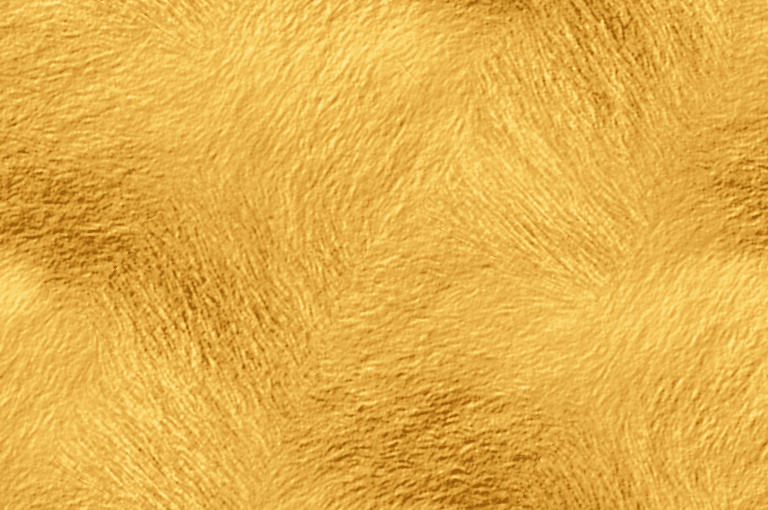
This texture is drawn by a WebGL 1 fragment shader. Its source:

```glsl
precision highp float;
// Brushed gold plaster: fine crinkled relief, smeared where the brush direction
// is clear and grainy between strokes, over soft half-drop light and dark patches.
// A few combed scratches and pits are added, then tone indexes a gold ramp.
uniform vec2 u_resolution;

const float ASPECT = 1.506;
const float MID_TONE = 2.97;      // ramp position of flat plaster
const float BROAD_GAIN = 1.12;
const float MOTTLE_GAIN = 1.1;
const float FOLD_GAIN = 2.2;
const float COARSE_GAIN = 2.6;
const float FINE_GAIN = 7.0;
const float STREAK_GAIN = 6.0;
const float BUMP_GAIN = 1.7;
const float GRAIN_GAIN = 2.3;
const float LIFT = 0.36;          // emboss offset in noise cells
const float SCRATCH_GAIN = 2.8;
const float SCRATCH_WIDTH = 0.0032;
const vec2 COMB_CENTER = vec2(0.70, 0.55);
const float COMB_ANGLE = 2.35;
const float COMB_SPACING = 0.017;

const vec3 DEEP = vec3(0.62, 0.37, 0.05);
const vec3 BRONZE = vec3(0.77, 0.52, 0.13);
const vec3 OCHRE = vec3(0.84, 0.60, 0.20);
const vec3 AMBER = vec3(0.88, 0.65, 0.25);
const vec3 GOLD = vec3(0.91, 0.70, 0.29);
const vec3 HONEY = vec3(0.95, 0.75, 0.34);
const vec3 CREAM = vec3(0.97, 0.82, 0.40);
const vec3 GLINT = vec3(1.00, 0.91, 0.58);

float hash(vec2 p) {
  return fract(sin(dot(p, vec2(12.9898, 78.233))) * 43758.5453);
}

float noise(vec2 p) {
  vec2 i = floor(p), f = fract(p);
  f = f * f * (3.0 - 2.0 * f);
  return mix(mix(hash(i), hash(i + vec2(1.0, 0.0)), f.x),
             mix(hash(i + vec2(0.0, 1.0)), hash(i + vec2(1.0, 1.0)), f.x), f.y);
}

// Soft elliptical patch, repeated on a half-drop lattice
float patchAt(vec2 uv, vec2 center, vec2 radius) {
  vec2 d = uv - center;
  vec2 a = (fract(d + 0.5) - 0.5) * vec2(ASPECT, 1.0) / radius;
  vec2 b = (fract(d) - 0.5) * vec2(ASPECT, 1.0) / radius;
  return exp(-dot(a, a)) + exp(-dot(b, b));
}

// Broad light and shade
float broadTone(vec2 uv) {
  float t = -1.9 * patchAt(uv, vec2(0.05, 0.61), vec2(0.30, 0.12));
  t -= 1.4 * patchAt(uv, vec2(0.06, 0.51), vec2(0.14, 0.05));
  t -= 1.2 * patchAt(uv, vec2(0.28, 0.40), vec2(0.12, 0.16));
  t -= 0.8 * patchAt(uv, vec2(0.15, 0.48), vec2(0.20, 0.06));
  t -= 0.4 * patchAt(uv, vec2(0.06, 0.80), vec2(0.16, 0.12));
  t += 1.6 * patchAt(uv, vec2(0.02, 0.44), vec2(0.10, 0.07));
  t += 1.2 * patchAt(uv, vec2(0.40, 0.93), vec2(0.22, 0.14));
  t += 1.1 * patchAt(uv, vec2(0.17, 0.18), vec2(0.22, 0.14));
  return t + 0.7 * patchAt(uv, vec2(0.22, 0.80), vec2(0.20, 0.13));
}

// A brush patch as a doubled-angle vector and its weight
vec3 brushPatch(vec2 uv, vec2 center, float radius, float angle) {
  return patchAt(uv, center, vec2(radius)) * vec3(cos(2.0 * angle), sin(2.0 * angle), 1.0);
}

// Brush direction in radians (x) and how clear it is (y)
vec2 brushField(vec2 uv) {
  vec3 sum = vec3(0.0, 0.0, 0.1);
  sum += brushPatch(uv, vec2(0.08, 0.64), 0.20, 0.15);
  sum += brushPatch(uv, vec2(0.10, 0.85), 0.15, 0.35);
  sum += brushPatch(uv, vec2(0.44, 0.84), 0.18, 0.90);
  sum += brushPatch(uv, vec2(0.28, 0.42), 0.20, 1.95);
  sum += brushPatch(uv, vec2(0.20, 0.07), 0.14, 2.35);
  float angle = 0.5 * atan(sum.y, sum.x);
  if (angle < -0.4) angle += 3.14159;
  return vec2(angle, length(sum.xy) / sum.z);
}

// Noise smeared along the brush and embossed across it
float strokes(vec2 p, float angle, float cells, float reach) {
  vec2 along = vec2(cos(angle), sin(angle));
  vec2 lift = vec2(-along.y, along.x) * LIFT;
  float sum = 0.0;
  for (int i = -5; i <= 5; i++) {
    vec2 q = (p + along * reach * float(i) / 5.0) * cells;
    sum += noise(q - lift) - noise(q + lift);
  }
  return sum / 11.0;
}

// Undirected bumps lit from the upper left
float bumps(vec2 p, float cells) {
  vec2 q = mat2(0.8, 0.6, -0.6, 0.8) * p * cells;
  vec2 lift = vec2(-0.99, 0.14) * LIFT;
  return noise(q - lift) - noise(q + lift);
}

// Tapered groove with one dark and one bright lip
float scratch(vec2 d, float angle, float halfLength, float bend) {
  float c = cos(angle), s = sin(angle);
  float along = dot(d, vec2(c, s));
  float across = (dot(d, vec2(-s, c)) + bend * along * along) / SCRATCH_WIDTH;
  return across * exp(-across * across) * smoothstep(halfLength, 0.3 * halfLength, abs(along));
}

float scratches(vec2 uv, vec2 p) {
  float sum = 0.0;
  vec2 nearest = fract(uv - COMB_CENTER + 0.5) - 0.5;
  vec2 halfDrop = fract(uv - COMB_CENTER) - 0.5;
  vec2 d = (dot(nearest, nearest) < dot(halfDrop, halfDrop) ? nearest : halfDrop) * vec2(ASPECT, 1.0);
  vec2 normal = vec2(-sin(COMB_ANGLE), cos(COMB_ANGLE));
  for (int i = 0; i < 6; i++) {
    float k = float(i), r = hash(vec2(k, 4.0));
    vec2 offset = normal * COMB_SPACING * (k - 2.5 + 0.7 * r) + vec2(0.05, -0.05) * (r - 0.5);
    sum += scratch(d - offset, COMB_ANGLE, 0.07 + 0.09 * r, 0.4);
  }
  for (int i = 0; i < 10; i++) {
    float k = float(i), r = hash(vec2(k, 7.0));
    vec2 center = vec2(hash(vec2(k, 1.0)) * ASPECT, hash(vec2(k, 2.0)));
    sum += 0.6 * scratch(p - center, 0.6 + 2.1 * r, 0.03 + 0.07 * hash(vec2(k, 3.0)), 2.0 * r - 1.0);
  }
  return sum;
}

vec3 goldRamp(float t) {
  vec3 c = mix(DEEP, BRONZE, clamp((t + 1.8) / 1.8, 0.0, 1.0));
  c = mix(c, OCHRE, clamp(t, 0.0, 1.0));
  c = mix(c, AMBER, clamp(t - 1.0, 0.0, 1.0));
  c = mix(c, GOLD, clamp(t - 2.0, 0.0, 1.0));
  c = mix(c, HONEY, clamp(t - 3.0, 0.0, 1.0));
  c = mix(c, CREAM, clamp(t - 4.0, 0.0, 1.0));
  return mix(c, GLINT, clamp((t - 5.0) / 2.5, 0.0, 1.0));
}

void main() {
  vec2 uv = gl_FragCoord.xy / u_resolution;
  vec2 p = gl_FragCoord.xy / u_resolution.y;
  vec2 warped = uv + 0.05 * (vec2(noise(p * 7.0), noise(p * 7.0 + 31.0)) - 0.5);
  float mottle = 0.6 * noise(p * 8.0 + 4.0) + 0.4 * noise(p * 19.0 + 8.0) - 0.5;
  float broad = BROAD_GAIN * broadTone(warped) + MOTTLE_GAIN * mottle;
  vec2 brush = brushField(warped);
  float jitter = noise(p * 34.0) - 0.5;

  // Relief is rougher in the shaded hollows
  float directed = FOLD_GAIN * strokes(p, brush.x + 0.5 * jitter, 26.0, 0.035);
  directed += COARSE_GAIN * strokes(p + 3.0, brush.x + jitter, 85.0, 0.012);
  directed += FINE_GAIN * strokes(p + 5.0, brush.x - jitter, 160.0, 0.010);
  directed += STREAK_GAIN * strokes(p + 7.0, brush.x, 160.0, 0.040);
  float relief = directed * mix(0.5, 1.0, brush.y);
  relief += BUMP_GAIN * bumps(p, 95.0) + GRAIN_GAIN * bumps(p + 9.0, 185.0);
  relief *= clamp(0.72 - 0.12 * broad + 0.5 * noise(p * 6.0 + 11.0), 0.6, 1.4);

  float pits = smoothstep(0.92, 0.99, noise(p * 75.0 + 17.0));
  float tone = MID_TONE + broad + relief + SCRATCH_GAIN * scratches(uv, p) - 1.2 * pits;
  gl_FragColor = vec4(goldRamp(tone), 1.0);
}
```
